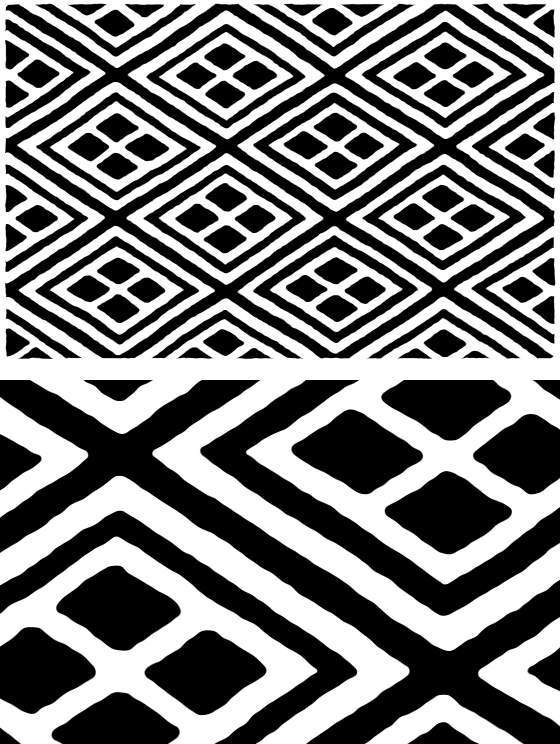
Top: the whole. Bottom: its middle third, enlarged.
Give the GLSL for this pattern, as a WebGL 1 fragment shader.

```glsl
precision highp float;

uniform vec2 u_resolution;

vec2 hash2(vec2 p) {
  p = vec2(dot(p, vec2(127.1, 311.7)), dot(p, vec2(269.5, 183.3)));
  return fract(sin(p) * 43758.5) * 2.0 - 1.0;
}

float gradientNoise(vec2 p) {
  vec2 i = floor(p), f = fract(p);
  vec2 w = f * f * f * (f * (f * 6.0 - 15.0) + 10.0);
  float bottom = mix(dot(hash2(i), f),
                     dot(hash2(i + vec2(1.0, 0.0)), f - vec2(1.0, 0.0)), w.x);
  float top = mix(dot(hash2(i + vec2(0.0, 1.0)), f - vec2(0.0, 1.0)),
                  dot(hash2(i + 1.0), f - 1.0), w.x);
  return mix(bottom, top, w.y);
}

vec2 noise2(vec2 p) {
  return vec2(gradientNoise(p), gradientNoise(p + 37.4));
}

float roundBox(vec2 p, vec2 halfSize, float radius) {
  vec2 d = abs(p) - halfSize + radius;
  return length(max(d, 0.0)) + min(max(d.x, d.y), 0.0) - radius;
}

// Signed distance to the ink, in half cells
float diamondInk(vec2 p) {
  // Diagonal lattice: each diamond becomes a square from -1 to 1
  vec2 uv = (p - vec2(0.321, 0.597)) / vec2(0.3, 0.197);
  vec2 q = 0.5 * vec2(uv.x + uv.y, uv.x - uv.y);
  vec2 id = floor(q + 0.5);
  vec2 cell = 2.0 * (q - id);

  // Crossing bands between the diamonds
  float band = -roundBox(cell, vec2(0.912), 0.04);

  // Ring, slightly shifted and resized in each diamond
  vec2 vary = hash2(id + 5.3);
  vec2 inner = cell - 0.018 * vary;
  float ring = max(roundBox(inner, vec2(0.757 + 0.012 * vary.x), 0.04),
                   -roundBox(inner, vec2(0.618 + 0.012 * vary.y), 0.02));

  // Four small lozenges around a white cross
  vec2 side = vec2(inner.x < 0.0 ? -1.0 : 1.0, inner.y < 0.0 ? -1.0 : 1.0);
  vec2 jitter = hash2(id * 3.0 + side * 0.7 + 11.0);
  float lozenge = roundBox(inner - side * 0.27 - 0.012 * jitter,
                           vec2(0.207) + 0.012 * jitter.yx, 0.055);

  return min(band, min(ring, lozenge));
}

void main() {
  vec2 p = gl_FragCoord.xy / u_resolution.y;
  float aspect = u_resolution.x / u_resolution.y;
  float pixel = 1.0 / u_resolution.y;

  // Hand-cut wobble, from broad drift to ragged edges
  vec2 rough = 0.004 * noise2(p * 22.0) + 0.0022 * noise2(p * 75.0);
  vec2 drift = 0.010 * noise2(p * 4.5 + 8.0);

  // One half cell measures 1 / 6.07 of the canvas height
  float ink = diamondInk(p + drift + rough) / 6.07;

  // Uneven white margin
  vec2 pageCenter = vec2(0.5 * aspect, 0.502);
  vec2 pageHalf = vec2(0.5 * aspect - 0.016, 0.486);
  float page = roundBox(p + rough - pageCenter, pageHalf, 0.012);

  float shade = smoothstep(-0.75 * pixel, 0.75 * pixel, max(ink, page));
  gl_FragColor = vec4(vec3(shade), 1.0);
}
```
